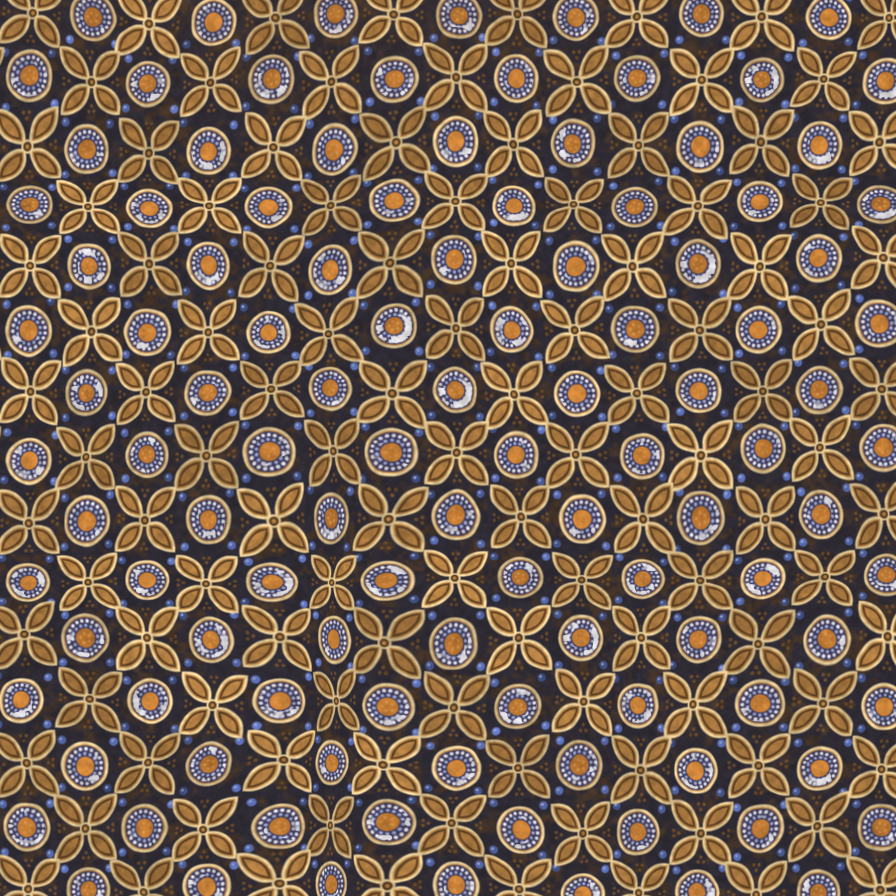
This pattern is drawn by a Shadertoy shader. Its source:

```glsl
// Checkerboard of four-petal flowers and beaded discs, wax-dyed on dark folded cloth.

const vec2  REPEATS = vec2(14.63, 14.37);   // cells across and down
const vec2  FIRST_CELL = vec2(0.029, 0.0195); // centre of the top left cell
const float PETAL_MID = 0.385;
const float PETAL_HALF_LENGTH = 0.335;
const float PETAL_HALF_WIDTH = 0.172;
const float DISC_RADIUS = 0.375;
const float JITTER = 0.045;
const float WEAR = 0.30;
const float TAU = 6.2831853;

const vec3 GROUND = vec3(0.18, 0.165, 0.20);
const vec3 BROWN  = vec3(0.33, 0.23, 0.13);
const vec3 OCHRE  = vec3(0.69, 0.49, 0.26);
const vec3 CREAM  = vec3(0.88, 0.78, 0.58);
const vec3 ORANGE = vec3(0.78, 0.49, 0.20);
const vec3 NAVY   = vec3(0.25, 0.24, 0.37);
const vec3 BLUE   = vec3(0.36, 0.44, 0.72);
const vec3 WHITE  = vec3(0.86, 0.85, 0.86);

float edge; // half width of a smoothed edge, in cells

float hash(vec2 p) {
    return fract(sin(dot(p, vec2(127.1, 311.7))) * 43758.5453);
}

float noise(vec2 p) {
    vec2 i = floor(p), f = fract(p);
    f = f * f * (3.0 - 2.0 * f);
    return mix(mix(hash(i), hash(i + vec2(1, 0)), f.x),
               mix(hash(i + vec2(0, 1)), hash(i + vec2(1, 1)), f.x), f.y);
}

void paint(inout vec3 col, vec3 ink, float d) {
    col = mix(col, ink, 1.0 - smoothstep(-edge, edge, d));
}

// Squeezes the cloth around one row or column
float pinch(float x, float centre, float amount) {
    float t = (x - centre) / 0.8;
    return amount * t * exp(-t * t);
}

// Distance to a circle of evenly spaced beads
float beads(vec2 p, float radius, float count, float size) {
    float r = length(p);
    float arc = (fract(atan(p.y, p.x) / TAU * count) - 0.5) * TAU / count * r;
    return length(vec2(arc, r - radius)) - size;
}

void flower(inout vec3 col, vec2 p, float tone) {
    vec2 q = abs(p);

    // Three specks in each gap between petals
    vec2 gap = vec2(max(q.x, q.y), min(q.x, q.y));
    float specks = min(length(gap - vec2(0.37, 0.0)), length(gap - vec2(0.45, 0.045)));
    paint(col, mix(BROWN, OCHRE, 0.25), specks - 0.026);

    // Pointed petals on the diagonals, each the overlap of two circles
    vec2 leaf = vec2(q.x + q.y, abs(q.x - q.y)) * 0.70711 - vec2(PETAL_MID, 0.0);
    float arcRadius = (PETAL_HALF_LENGTH * PETAL_HALF_LENGTH
                     + PETAL_HALF_WIDTH * PETAL_HALF_WIDTH) / (2.0 * PETAL_HALF_WIDTH);
    float d = length(leaf + vec2(0.0, arcRadius - PETAL_HALF_WIDTH)) - arcRadius;
    paint(col, CREAM * tone, d);
    paint(col, OCHRE * tone, d + 0.043);
    paint(col, BROWN, d + 0.068);
    paint(col, OCHRE * tone * 0.96, d + 0.100);

    // Ringed heart
    float r = length(p);
    paint(col, CREAM * tone, r - 0.098);
    paint(col, BROWN, r - 0.066);
    paint(col, OCHRE, r - 0.030);
}

void disc(inout vec3 col, vec2 p, float tone, float seed) {
    float r = length(p);
    paint(col, CREAM * tone, r - DISC_RADIUS);
    paint(col, OCHRE * tone, r - DISC_RADIUS + 0.045);
    paint(col, NAVY, r - DISC_RADIUS + 0.065);
    paint(col, WHITE, beads(p, 0.262, 19.0, 0.027));
    paint(col, mix(BLUE, WHITE, 0.5), beads(p, 0.190, 14.0, 0.024));

    // Pale blots where the dye did not take
    float blot = noise(p * 9.0 + seed * 50.0) + 0.5 * p.y + 0.25 * seed;
    paint(col, WHITE, max(abs(r - 0.235) - 0.055, (0.88 - blot) * 0.2));
    paint(col, ORANGE * tone, r - 0.145);
    paint(col, OCHRE * 1.12, beads(p, 0.075, 5.0, 0.022));
}

void mainImage(out vec4 fragColor, in vec2 fragCoord) {
    vec2 uv = fragCoord / iResolution.y;
    edge = 0.012 + 0.6 * REPEATS.x / iResolution.y;

    // Cell centres lie on whole numbers, rows counted from the top
    vec2 g = (vec2(uv.x, 1.0 - uv.y) - FIRST_CELL) * REPEATS;
    vec2 drift = vec2(noise(g * 0.45), noise(g * 0.45 + 37.0)) - 0.5;
    float fold = mix(0.08, 0.38, smoothstep(5.0, 9.5, g.y));
    g += 0.16 * drift + vec2(pinch(g.x, 5.0, fold),
                             pinch(g.y, 3.0, 0.15) + pinch(g.y, 9.0, 0.12));

    // Dark ground with brown mottling
    float mottle = noise(g * 5.0) * 0.6 + noise(g * 13.0) * 0.4;
    vec3 col = mix(GROUND, BROWN, 0.6 * smoothstep(0.45, 0.85, mottle));

    // Two blue dots beside each meeting of petal tips
    vec2 corner = floor(g);
    float side = mod(corner.x + corner.y, 2.0) < 0.5 ? -1.0 : 1.0;
    for (float s = -1.0; s < 2.0; s += 2.0) {
        vec2 shift = vec2(hash(corner + s * 3.1), hash(corner + s * 7.7)) - 0.5;
        vec2 p = g - corner - 0.5 - s * 0.115 * vec2(1.0, side) - 0.07 * shift;
        paint(col, BLUE * (0.85 + 0.4 * shift.x), length(p) - 0.066);
        paint(col, mix(BLUE, WHITE, 0.45), length(p + 0.015) - 0.020);
    }

    // Hand-placed motifs, including neighbours that overlap this cell
    vec2 home = floor(g + 0.5);
    for (int k = 0; k < 9; k++) {
        vec2 id = home + vec2(k % 3 - 1, k / 3 - 1);
        float seed = hash(id + 5.3);
        float tilt = 0.16 * (hash(id + 9.1) - 0.5);
        vec2 shift = vec2(hash(id + 1.7), hash(id + 2.9)) - 0.5;
        vec2 p = (g - id - 2.0 * JITTER * shift) * (0.96 + 0.09 * seed);
        p = mat2(cos(tilt), sin(tilt), -sin(tilt), cos(tilt)) * p;
        p += 0.035 * (vec2(noise(g * 4.0), noise(g * 4.0 + 19.0)) - 0.5);
        float tone = 0.90 + 0.18 * hash(id + 4.4);
        if (mod(id.x + id.y, 2.0) < 0.5) flower(col, p, tone);
        else disc(col, p, tone, seed);
    }

    // Uneven dye and fine grain
    float grain = 0.6 * noise(g * 9.0 + 71.0) + 0.4 * noise(g * 19.0);
    col *= 1.0 + WEAR * (grain - 0.5);
    col = mix(col, BROWN * 1.3, 0.12 * smoothstep(0.8, 1.0, uv.y) * noise(uv * 4.0));
    fragColor = vec4(clamp(col, 0.0, 1.0), 1.0);
}
```
